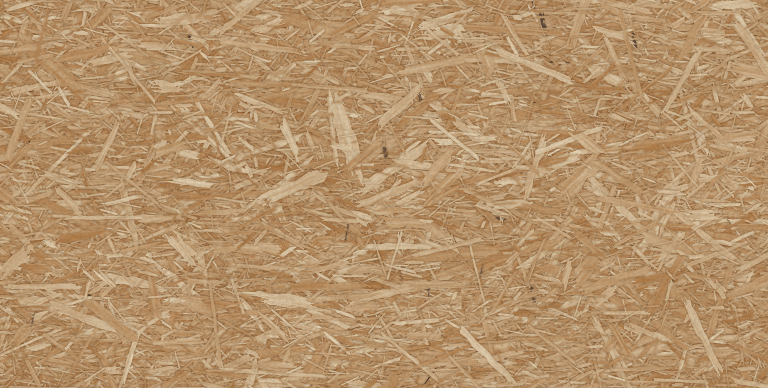
Reproduce this texture procedurally as a WebGL 2 fragment shader.

```glsl
#version 300 es
precision highp float;
// Oriented strand board: pressed wood strands of many sizes, mostly lying flat.
// Jittered grids of splintered, grained slivers are stacked from bottom to top,
// each one slightly sheer and casting a faint warm shadow on those below it.

uniform vec2 u_resolution;
out vec4 fragColor;

float hash(vec2 p) {
  return fract(sin(dot(p, vec2(127.1, 311.7))) * 43758.5);
}

vec4 hash4(vec2 p) {
  return fract(sin(dot(p, vec2(127.1, 311.7)) + vec4(0.0, 1.7, 3.1, 5.3)) * 43758.5);
}

float noise(vec2 p) {
  vec2 i = floor(p), f = fract(p);
  f = f * f * (3.0 - 2.0 * f);
  return mix(mix(hash(i), hash(i + vec2(1, 0)), f.x),
             mix(hash(i + vec2(0, 1)), hash(i + vec2(1, 1)), f.x), f.y);
}

// Wood colour from orange brown (0) to pale straw (1)
vec3 wood(float tone) {
  return mix(vec3(0.64, 0.45, 0.27), vec3(0.775, 0.675, 0.55), tone);
}

// Lays one sliver over the colour below it
vec3 layStrand(vec3 below, vec2 p, vec2 id, float cell, float px) {
  vec4 place = hash4(id);
  vec4 look = hash4(id + 71.3);
  if (look.w > 0.82) return below;

  // Local frame: x runs along the fibres, angles crowd around horizontal
  float turn = place.z - 0.5;
  float angle = turn * (0.9 + 8.0 * turn * turn);
  float c = cos(angle), s = sin(angle);
  vec2 q = mat2(c, -s, s, c) * (p - place.xy * cell);
  float halfLength = cell * mix(0.4, 0.95, place.w);
  float halfWidth = max(cell * mix(0.03, 0.14, look.x * look.x), 0.0019);
  if (abs(q.x) > halfLength + 0.01 || abs(q.y) > halfWidth * 1.2 + 0.01) return below;

  // Splintered sides and slanted, frayed ends
  vec2 seed = look.xy * 60.0;
  float side = halfWidth * (0.55 + 0.65 * noise(vec2(q.x * 45.0, sign(q.y) * 9.0) + seed));
  float fray = halfWidth * 2.5 * noise(vec2(q.y * 260.0, sign(q.x) * 7.0) + seed);
  float slant = q.y * (look.z - 0.5) * 4.0;
  float d = max(abs(q.y) - side, abs(q.x + slant) - halfLength + fray + halfWidth);

  // Contact shadow, then the grained face
  float shadow = 0.28 * (1.0 - smoothstep(0.0, 0.006, d));
  below *= mix(vec3(1.0), vec3(0.76, 0.68, 0.58), shadow);
  float grain = noise(vec2(q.x * 9.0, q.y * 150.0) + seed) - 0.5;
  float fibre = noise(vec2(q.x * 30.0, q.y * 300.0) + seed) - 0.5;
  vec3 face = wood(mix(0.17, 1.17, look.y) + 0.4 * grain + 0.4 * fibre);
  float cover = 0.9 * smoothstep(-0.6 * px, 0.6 * px, -d);

  // Rare bark flecks among the small slivers
  if (cell < 0.05 && hash(id + 13.7) < 0.003) {
    face = vec3(0.32, 0.25, 0.2) + 0.2 * grain;
    cover *= smoothstep(0.2, 0.5, noise(q * 150.0 + seed));
  }
  return mix(below, face, cover);
}

void main() {
  vec2 uv = gl_FragCoord.xy / u_resolution.y;
  float px = 1.0 / u_resolution.y;

  // Bed of fine crushed fibres
  vec3 color = wood(0.1 + 0.8 * noise(uv * vec2(60.0, 160.0)));

  // Stacked strand layers, large and small sizes interleaved
  for (int layer = 0; layer < 20; layer++) {
    float k = float(layer);
    float size = fract(k * 0.618 + 0.1);
    float cell = mix(0.032, 0.17, pow(size, 1.7));
    vec2 p = uv + vec2(0.37, 0.73) * k;
    vec2 home = floor(p / cell);
    for (int j = -1; j <= 1; j++) {
      for (int i = -1; i <= 1; i++) {
        vec2 id = home + vec2(i, j);
        color = layStrand(color, p - id * cell, id + k * 17.0, cell, px);
      }
    }
  }

  // Broad stains, fine surface roughness and warm light
  float stain = noise(uv * vec2(5.0, 11.0)) - 0.5;
  color *= 1.0 + stain * vec3(0.04, 0.06, 0.09);
  color *= 0.955 + 0.09 * noise(uv * 230.0);
  fragColor = vec4(color * vec3(1.045, 1.055, 1.045), 1.0);
}
```
